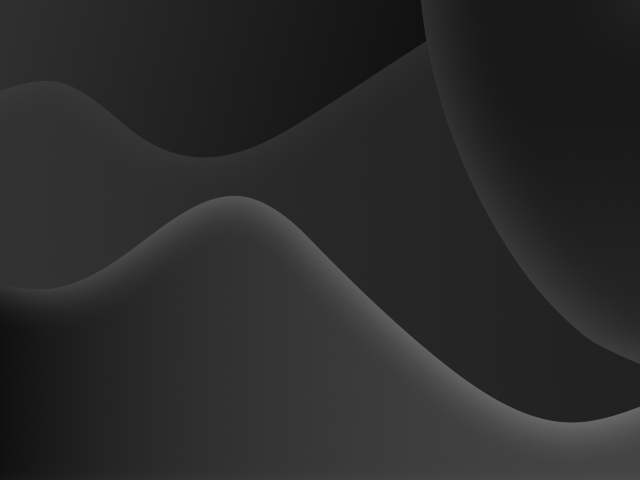
Give the GLSL for this background, as a Shadertoy shader.

```glsl
// Dark layered paper waves: a graded backdrop, two wavy sheets and a curved
// panel at the right. Each edge is a chain of cubic Hermite segments, and
// each sheet has a soft light rim that fades with distance from its edge.

const int KNOTS = 8;

// Knots hold position, height and slope.
const vec3 UPPER_WAVE[KNOTS] = vec3[KNOTS](
    vec3(0.0, 0.811, 0.33), vec3(0.099, 0.8316, 0.0),
    vec3(0.260, 0.7396, -0.85), vec3(0.4253, 0.6719, 0.0),
    vec3(0.6076, 0.7344, 0.60), vec3(0.889, 0.9149, 0.63),
    vec3(1.2, 1.11, 0.63), vec3(1.6, 1.36, 0.63));

const vec3 LOWER_WAVE[KNOTS] = vec3[KNOTS](
    vec3(0.0, 0.408, -0.25), vec3(0.0868, 0.3976, 0.0),
    vec3(0.2778, 0.4826, 0.75), vec3(0.4878, 0.592, 0.0),
    vec3(0.6424, 0.5052, -1.03), vec3(0.9201, 0.2465, -0.80),
    vec3(1.191, 0.1198, 0.0), vec3(1.3333, 0.1528, 0.38));

// The panel edge runs downward: depth from the top, x, slope.
const vec3 PANEL_EDGE[KNOTS] = vec3[KNOTS](
    vec3(0.0, 0.8767, 0.10), vec3(0.217, 0.9201, 0.30),
    vec3(0.4913, 1.0417, 0.60), vec3(0.6979, 1.2153, 1.2),
    vec3(0.7587, 1.3333, 2.3), vec3(0.80, 1.43, 2.4),
    vec3(0.90, 1.67, 2.4), vec3(1.0, 1.91, 2.4));

// Value and slope of the curve at s.
vec2 hermiteChain(vec3 knots[KNOTS], float s) {
    vec3 a = knots[0], b = knots[1];
    for (int i = 1; i < KNOTS - 1; i++) {
        if (s > knots[i].x) { a = knots[i]; b = knots[i + 1]; }
    }
    float h = b.x - a.x;
    float t = clamp((s - a.x) / h, 0.0, 1.0);
    float rise = b.y - a.y;
    float c2 = 3.0 * rise - h * (2.0 * a.z + b.z);
    float c3 = h * (a.z + b.z) - 2.0 * rise;
    float value = a.y + t * (h * a.z + t * (c2 + t * c3));
    float slope = a.z + t * (2.0 * c2 + 3.0 * t * c3) / h;
    return vec2(value, slope);
}

// Approximate signed distance to a curve, positive above it.
float curveDistance(vec3 knots[KNOTS], float s, float height) {
    vec2 curve = hermiteChain(knots, s);
    return (height - curve.x) / sqrt(1.0 + curve.y * curve.y);
}

// Light at an inner edge, fading to nothing at the given width.
float rimLight(float depth, float width) {
    float fade = clamp(1.0 - depth / width, 0.0, 1.0);
    return fade * fade;
}

float coverage(float depth, float pixel) {
    return smoothstep(-0.7 * pixel, 0.7 * pixel, depth);
}

float hash(vec2 cell) {
    vec3 q = fract(cell.xyx * 0.1031);
    q += dot(q, q.yzx + 33.33);
    return fract((q.x + q.y) * q.z);
}

float backdropShade(vec2 p) {
    float t = (p.x + 0.25 * (1.0 - p.y)) / 0.90;
    return mix(0.188, 0.067, clamp(t, 0.0, 1.0));
}

float middleShade(vec2 p, float depth) {
    float base = mix(0.195, 0.152, smoothstep(0.0, 0.80, p.x));
    base -= 0.022 * smoothstep(0.70, 1.33, p.x);
    return base + 0.028 * rimLight(depth, 0.09);
}

float lowerShade(vec2 p, float depth) {
    float base = mix(0.06, 0.265, 1.0 - exp(-2.2 * p.x));
    base += 0.012 * smoothstep(0.5, 1.2, p.x);
    float floorLight = 0.02 * rimLight(p.y, 0.035);
    return base + 0.145 * rimLight(depth, 0.10) + floorLight;
}

float panelShade(vec2 p, float depth) {
    float base = mix(0.094, 0.145, smoothstep(0.15, 0.75, 1.0 - p.y));
    float corner = 0.04 * rimLight(distance(p, vec2(1.3333, 1.0)), 0.20);
    return base + corner + 0.095 * rimLight(depth, 0.16);
}

void mainImage(out vec4 fragColor, in vec2 fragCoord) {
    // Canvas units: height 1, width 4/3.
    vec2 p = fragCoord / iResolution.xy * vec2(4.0 / 3.0, 1.0);
    float pixel = 1.0 / iResolution.y;

    float middleDepth = -curveDistance(UPPER_WAVE, p.x, p.y);
    float lowerDepth = -curveDistance(LOWER_WAVE, p.x, p.y);
    float panelDepth = curveDistance(PANEL_EDGE, 1.0 - p.y, p.x);

    // Stack the sheets from back to front.
    float shade = backdropShade(p);
    shade = mix(shade, middleShade(p, middleDepth), coverage(middleDepth, pixel));
    shade = mix(shade, lowerShade(p, lowerDepth), coverage(lowerDepth, pixel));
    shade = mix(shade, panelShade(p, panelDepth), coverage(panelDepth, pixel));

    // Fine dither hides banding in the dark gradients.
    shade += (hash(fragCoord) - 0.5) / 255.0;
    fragColor = vec4(vec3(shade), 1.0);
}
```
